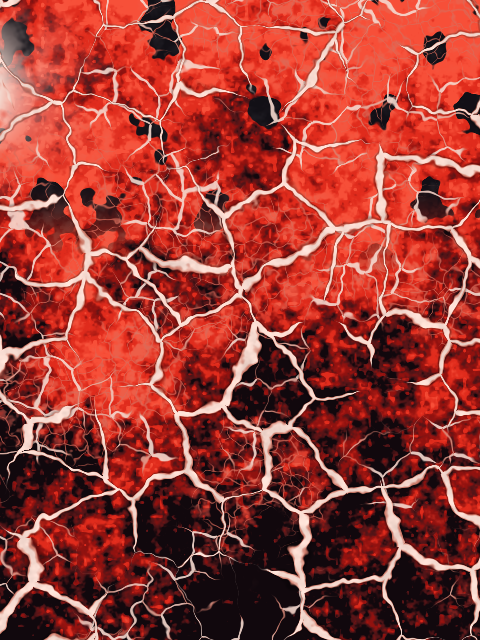
Give the GLSL for this texture, as a WebGL 2 fragment shader.

```glsl
#version 300 es
precision highp float;
// Cracked, weathered paint: a red crust fading downwards into black, split by pale cracks.
// Three scales of warped Voronoi borders form the cracks, tapered by noise;
// layered value noise sets the tone of the crust, which a colour ramp turns to red.

uniform vec2 u_resolution;
out vec4 fragColor;

const vec3 BLACK = vec3(0.065, 0.03, 0.05);
const vec3 MAROON = vec3(0.33, 0.08, 0.09);
const vec3 DARK_RED = vec3(0.57, 0.07, 0.06);
const vec3 BRIGHT_RED = vec3(0.88, 0.17, 0.11);
const vec3 HOT_RED = vec3(0.97, 0.31, 0.22);
const vec3 SALMON = vec3(0.84, 0.50, 0.43);
const vec3 PALE = vec3(0.96, 0.85, 0.81);
const vec3 HOLE = vec3(0.07, 0.06, 0.085);

const float MAIN_SCALE = 8.2;      // cells per canvas height
const float BRANCH_SCALE = 17.0;
const float HAIR_SCALE = 40.0;
const float MAIN_WIDTH = 0.0062;   // half widths in canvas heights
const float BRANCH_WIDTH = 0.0023;
const float HAIR_WIDTH = 0.0010;
const float WARP = 0.055;
const float JITTER = 0.88;
const float GRAIN = 1.15;
const float CELL_CONTRAST = 0.34;

const uint HASH_MUL = 1664525u;
const uint HASH_ADD = 1013904223u;

// Integer hash of a lattice point, two values in 0..1
vec2 hash2(vec2 cell) {
  uvec2 q = uvec2(ivec2(cell)) * HASH_MUL + HASH_ADD;
  for (int i = 0; i < 2; i++) {
    q.x += q.y * HASH_MUL;
    q.y += q.x * HASH_MUL;
    q ^= q >> 16u;
  }
  return vec2(q) * exp2(-32.0);
}

float noise(vec2 p) {
  vec2 i = floor(p), f = p - i;
  f = f * f * (3.0 - 2.0 * f);
  vec2 e = vec2(1.0, 0.0);
  return mix(mix(hash2(i).x, hash2(i + e).x, f.x),
             mix(hash2(i + e.yx).x, hash2(i + e.xx).x, f.x), f.y);
}

float fbm(vec2 p, int octaves) {
  float sum = 0.0, total = 0.0, amp = 1.0;
  for (int i = 0; i < octaves; i++) {
    sum += amp * noise(p);
    total += amp;
    amp *= 0.55;
    p = mat2(1.6, 1.2, -1.2, 1.6) * p + 7.3;
  }
  return sum / total;
}

// Voronoi: x = distance to the border, y = random per cell, z = random per border
vec3 crackCells(vec2 p) {
  vec2 base = floor(p), f = p - base, nearCell = vec2(0.0), nearVec = vec2(0.0);
  float best = 8.0, border = 8.0, edge = 0.0;
  for (int k = 0; k < 9; k++) {
    vec2 o = vec2(k % 3 - 1, k / 3 - 1);
    vec2 r = o + 0.5 + JITTER * (hash2(base + o) - 0.5) - f;
    if (dot(r, r) < best) { best = dot(r, r); nearVec = r; nearCell = o; }
  }
  for (int k = 0; k < 25; k++) {
    vec2 o = nearCell + vec2(k % 5 - 2, k / 5 - 2);
    vec2 r = o + 0.5 + JITTER * (hash2(base + o) - 0.5) - f;
    vec2 diff = r - nearVec;
    if (dot(diff, diff) < 1e-5) continue;
    float d = dot(0.5 * (r + nearVec), normalize(diff));
    if (d < border) { border = d; edge = hash2(2.0 * base + nearCell + o).x; }
  }
  return vec3(border, hash2(base + nearCell + 91.0).x, edge);
}

float lineCover(float d, float halfWidth, float aa) {
  return (1.0 - smoothstep(halfWidth - aa, halfWidth + aa, d)) * clamp(halfWidth / aa, 0.0, 1.0);
}

vec3 crustRamp(float t) {
  vec3 c = mix(BLACK, MAROON, smoothstep(0.18, 0.38, t));
  c = mix(c, DARK_RED, smoothstep(0.36, 0.56, t));
  c = mix(c, BRIGHT_RED, smoothstep(0.56, 0.84, t));
  return mix(c, HOT_RED, smoothstep(0.88, 1.2, t));
}

void main() {
  vec2 p = gl_FragCoord.xy / u_resolution.y;
  float aa = 0.7 / u_resolution.y;
  vec2 q = p + WARP * (vec2(fbm(p * 14.0, 4), fbm(p * 14.0 + 53.0, 4)) - 0.5);

  // Crack networks, with widths that taper out along the way
  vec3 mainCell = crackCells(q * MAIN_SCALE + 3.0);
  vec3 branchCell = crackCells(q * BRANCH_SCALE + 40.0);
  vec3 hairCell = crackCells((q + 0.4 * (q - p)) * HAIR_SCALE + 80.0);
  float mainDist = mainCell.x / MAIN_SCALE;
  float band = exp(-pow((p.y - 0.34) / 0.06, 2.0)) + exp(-pow((p.y - 0.81) / 0.05, 2.0));
  float web = smoothstep(0.48, 0.68, fbm(p * 5.0 + 21.0, 3) + 0.1 * band);
  float mainWidth = MAIN_WIDTH * mix(0.4, 1.15, mainCell.z) * mix(1.1, 0.7, p.y)
    * smoothstep(0.16, 0.5, noise(p * 10.0 + 5.0)) * mix(0.75, 1.25, noise(p * 60.0));
  float branchWidth = BRANCH_WIDTH * mix(0.4, 1.2, branchCell.z)
    * smoothstep(0.45, 0.75, noise(p * 13.0 + 31.0) + 0.15 * web);
  float hairWidth = HAIR_WIDTH * smoothstep(0.4, 0.8, 0.7 * web + 0.5 * noise(p * 24.0 + 9.0));

  // Crust tone: light at the top, black at the foot, mottled and grainy
  float grain = fbm(p * 65.0, 3) - 0.5;
  float rim = exp(-mainDist / 0.014) * smoothstep(0.4, 0.65, noise(p * 8.0 + 70.0));
  float tone = 0.11 + 0.87 * p.y + (fbm(p * 7.0 + 11.0, 4) - 0.5)
    + CELL_CONTRAST * (mainCell.y - 0.5) + GRAIN * grain
    + 0.3 * smoothstep(0.68, 0.88, noise(p * 135.0)) + 0.2 * web - 0.22 * rim;
  vec3 color = crustRamp(tone);
  color = mix(color, SALMON, 0.3 * web * smoothstep(0.05, 0.25, grain));

  // Flaked-off holes near the top and a bleached patch on the left
  float flake = fbm(p * 12.0 + 130.0, 4) + 0.06 * band;
  color = mix(color, HOLE + 0.12 * max(grain, 0.0),
    smoothstep(0.655, 0.672, flake) * smoothstep(0.55, 0.72, p.y));
  float bleach = exp(-p.x * 16.0 - pow((p.y - 0.86) / 0.1, 2.0));
  color = mix(color, PALE, bleach * smoothstep(0.3, 0.6, fbm(p * 20.0 + 17.0, 4)));

  // Cracks over the crust: thin to thick, pale in the core and salmon at the rims
  color = mix(color, mix(BRIGHT_RED, SALMON, 0.75), 0.8 * lineCover(hairCell.x / HAIR_SCALE, hairWidth, aa));
  float branchDist = branchCell.x / BRANCH_SCALE;
  vec3 branchColor = mix(SALMON, PALE, smoothstep(0.0008, 0.002, branchWidth));
  color = mix(color, branchColor, 0.9 * lineCover(branchDist, branchWidth, aa));
  color *= 1.0 - 0.3 * lineCover(mainDist, mainWidth * 1.5, 2.0 * aa);
  float across = mainDist / max(mainWidth, aa);
  vec3 mainColor = mix(PALE, SALMON, smoothstep(0.45, 1.05, across - 0.8 * grain));
  color = mix(color, mainColor * (1.0 + 0.2 * grain), lineCover(mainDist, mainWidth, aa));

  fragColor = vec4(clamp(color, 0.0, 1.0), 1.0);
}
```
